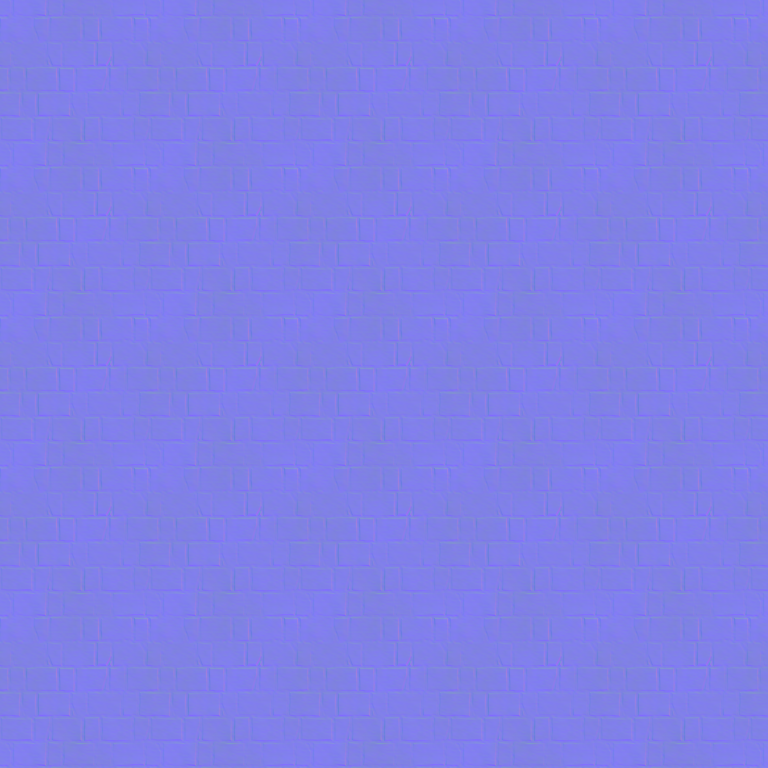
A three.js fragment shader for this texture map:

```glsl
varying vec2 vUv;

const float REPEATS = 5.12;
const float ROWS = 6.0;
const float PAIRS = 3.0;        // wide + narrow stone pairs per row
const float WIDE_SHARE = 0.67;  // part of a pair taken by the wide stone
const float ROW_SHIFT = 0.009;
const float GAP = 0.003;
const float BEVEL = 0.010;

float hash(vec2 p) {
  vec3 q = fract(p.xyx * 0.1031 + 0.137);
  q += dot(q, q.yzx + 33.33);
  return fract((q.x + q.y) * q.z);
}

// Value noise that wraps after the given number of cells
float wrapNoise(vec2 p, vec2 period) {
  vec2 i = floor(p);
  vec2 f = fract(p);
  f = f * f * (3.0 - 2.0 * f);
  float a = hash(mod(i, period));
  float b = hash(mod(i + vec2(1.0, 0.0), period));
  float c = hash(mod(i + vec2(0.0, 1.0), period));
  float d = hash(mod(i + vec2(1.0, 1.0), period));
  return mix(mix(a, b, f.x), mix(c, d, f.x), f.y);
}

float roundedBox(vec2 p, vec2 halfSize, float radius) {
  vec2 q = abs(p) - halfSize + radius;
  return length(max(q, 0.0)) + min(max(q.x, q.y), 0.0) - radius;
}

// Returns the stone's distance in x and its wrapped id in yz
vec3 stoneCell(vec2 p) {
  // Uneven joints
  p.x += 0.005 * (wrapNoise(p * 16.0, vec2(16.0)) - 0.5);
  p.y += 0.010 * (wrapNoise(p * 14.0 + 0.4, vec2(14.0)) - 0.5);

  float y = (p.y - ROW_SHIFT) * ROWS;
  float row = floor(y);
  float wrappedRow = mod(row, ROWS);
  float sway = 0.016 * (wrapNoise(vec2(p.x * 6.0, row), vec2(6.0)) - 0.5);

  // Each course steps back by a quarter pair
  float x = (p.x + sway) * PAIRS - mod(0.25 - 0.25 * wrappedRow, 1.0);
  float pair = floor(x);
  float along = x - pair;
  float narrow = step(WIDE_SHARE, along);
  float width = mix(WIDE_SHARE, 1.0 - WIDE_SHARE, narrow);
  vec2 id = vec2(mod(pair * 2.0 + narrow, PAIRS * 2.0), wrappedRow);

  vec2 local = vec2((along - narrow * WIDE_SHARE - 0.5 * width) / PAIRS,
                    (y - row - 0.5) / ROWS);
  vec2 halfSize = vec2(0.5 * width / PAIRS, 0.5 / ROWS) - GAP;
  halfSize -= 0.003 * vec2(hash(id + 7.7), hash(id + 9.1));

  // Slightly crooked stones
  local += local.yx * vec2(-1.0, 1.0) * 0.03 * (hash(id + 31.3) - 0.5);
  float d = roundedBox(local, halfSize, 0.005);

  // A crack splits a sliver off some corners
  vec2 side = sign(vec2(hash(id + 11.3), hash(id + 23.7)) - 0.5);
  float cracked = step(0.76, hash(id + 41.1));
  vec2 crackNormal = normalize(vec2(1.0, mix(0.25, 0.6, hash(id + 5.9))));
  float crack = dot(local * side - halfSize, crackNormal) + 0.028;
  d = max(d, mix(-1.0, 0.003 - abs(crack), cracked));
  return vec3(d, id);
}

float raised(float d) {
  return 1.0 - smoothstep(-BEVEL, 0.0, d);
}

float surfaceHeight(vec2 p) {
  vec3 cell = stoneCell(p);
  float face = raised(cell.x);
  float patchy = wrapNoise(p * 11.0, vec2(11.0));
  float relief = mix(0.2, 0.65, hash(cell.yz + 3.7)) + 1.1 * patchy * patchy;
  float grain = 0.22 * wrapNoise(p * vec2(45.0, 90.0), vec2(45.0, 90.0));
  float rubble = 0.5 * (1.0 - face) * wrapNoise(p * 50.0, vec2(50.0));
  float dents = 0.16 * wrapNoise(p * 27.0, vec2(27.0));
  return relief * face + rubble + grain + dents;
}

vec2 surfaceTilt(vec2 p, float stepSize) {
  vec2 e = vec2(stepSize, 0.0);
  return vec2(surfaceHeight(p - e.xy) - surfaceHeight(p + e.xy),
              surfaceHeight(p - e.yx) - surfaceHeight(p + e.yx));
}

void main() {
  vec2 p = vUv * REPEATS;
  vec3 cell = stoneCell(p);
  vec2 tilt = surfaceTilt(p, 0.0042) * vec2(0.085, 0.08);

  // Broad, per-stone and fine drift of the blue channel
  float face = raised(cell.x);
  float drift = 0.035 * (wrapNoise(p * 4.0, vec2(4.0)) - 0.5);
  drift += 0.012 * face * (hash(cell.yz + 17.9) - 0.5);
  drift += 0.045 * (wrapNoise(p * vec2(30.0, 44.0), vec2(30.0, 44.0)) - 0.5);
  drift += 0.016 * cos(6.2832 * (p.x - 0.13)) * cos(6.2832 * (p.y - 0.05));

  vec3 color = vec3(0.503, 0.503, 0.912);
  color.rg += tilt + drift * vec2(0.15, -0.15);
  color.b += drift - 1.1 * tilt.y - 0.4 * abs(tilt.x);
  gl_FragColor = vec4(clamp(color, 0.0, 1.0), 1.0);
}
```
